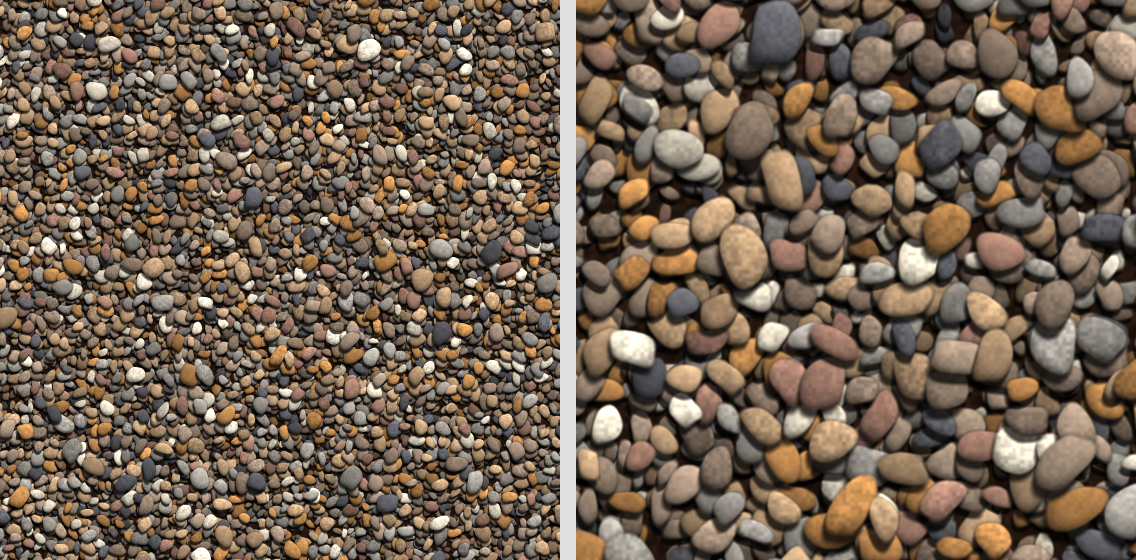
Left: the whole. Right: its middle third, enlarged.
Give the GLSL for this texture, as a WebGL 1 fragment shader.

```glsl
precision highp float;
// Sunlit bed of mixed river pebbles, piled in layers with hard small shadows.

uniform vec2 u_resolution;

const vec3 GAP_COLOR = vec3(0.12, 0.075, 0.05);
const vec3 TAN = vec3(0.69, 0.57, 0.44);
const vec3 TAUPE = vec3(0.59, 0.51, 0.44);
const vec3 GREY = vec3(0.57, 0.55, 0.52);
const vec3 OCHRE = vec3(0.71, 0.51, 0.30);
const vec3 ROSE = vec3(0.58, 0.44, 0.38);
const vec3 CREAM = vec3(0.85, 0.81, 0.73);
const vec3 SLATE = vec3(0.34, 0.34, 0.36);
const vec3 LIGHT = vec3(0.25, 0.65, 0.72);
const vec2 SHADOW_SHIFT = vec2(-0.07, -0.20); // in cells
const float SHADOW_DEPTH = 0.74;
const float AMBIENT = 0.47;
const float DIFFUSE = 0.76;
const float SOFTNESS = 0.0011; // edge width in canvas units

vec4 hash4(vec2 p) {
  vec4 q = fract(p.xyxy * vec4(0.1031, 0.1030, 0.0973, 0.1099));
  q += dot(q, q.wzxy + 33.33);
  return fract((q.xxyz + q.yzzw) * q.zywx);
}

float noise(vec2 p) {
  vec2 i = floor(p), f = fract(p);
  f = f * f * (3.0 - 2.0 * f);
  float low = mix(hash4(i).x, hash4(i + vec2(1.0, 0.0)).x, f.x);
  float high = mix(hash4(i + vec2(0.0, 1.0)).x, hash4(i + 1.0).x, f.x);
  return mix(low, high, f.y);
}

vec3 stoneColor(float kind, float tone) {
  vec3 c = TAN;
  c = mix(c, TAUPE, step(0.24, kind));
  c = mix(c, GREY, step(0.49, kind));
  c = mix(c, OCHRE, step(0.65, kind));
  c = mix(c, ROSE, step(0.76, kind));
  c = mix(c, CREAM, step(0.84, kind));
  c = mix(c, SLATE, step(0.93, kind));
  return c * mix(0.80, 1.17, tone);
}

// Local stone coordinates: the outline lies where stoneRadius is 1.
vec2 stoneSpace(vec2 p, mat2 turn, vec2 axes, vec2 phase) {
  vec2 q = turn * p / axes;
  return q + 0.11 * sin(q.yx * 2.4 + phase);
}

float stoneRadius(vec2 q, float squareness) {
  vec2 a = pow(abs(q) + 0.0001, vec2(squareness));
  return pow(a.x + a.y, 1.0 / squareness);
}

// Paints one grid of stones over the color; rows go upward so that
// each stone shades those below it.
void pebbleLayer(vec2 uv, float grid, float density, float brightness,
                 float seed, float edge, inout vec3 color) {
  vec2 p = uv * grid;
  vec2 cell = floor(p);
  float grain = noise(uv * 420.0 + seed) * 0.6 + noise(uv * 170.0 - seed) * 0.4;
  for (int j = -1; j <= 1; j++) {
    for (int i = -1; i <= 1; i++) {
      vec2 id = cell + vec2(float(i), float(j));
      vec4 place = hash4(id + seed);
      vec4 form = hash4(id + seed + 71.7);
      vec4 look = hash4(id + seed + 153.3);
      vec2 offset = p - id - 0.5 - 0.64 * (place.xy - 0.5);
      if (place.z > density || dot(offset, offset) > 1.2) continue;

      // Outline
      float angle = 6.2832 * form.x;
      float s = sin(angle), c = cos(angle);
      mat2 turn = mat2(c, -s, s, c);
      float size = mix(0.40, 0.66, form.y);
      vec2 axes = size * vec2(1.0, mix(0.52, 0.92, form.z));
      float squareness = mix(1.9, 3.1, form.w * form.w);
      vec2 phase = 6.2832 * look.zw;
      vec2 q = stoneSpace(offset, turn, axes, phase);
      float r = stoneRadius(q, squareness);
      vec2 shadowPoint = stoneSpace(offset - SHADOW_SHIFT, turn, axes, phase);
      float shadow = 1.0 - smoothstep(0.82, 1.14, stoneRadius(shadowPoint, squareness));
      float contact = 1.0 - smoothstep(0.95, 1.2, r);
      color *= (1.0 - SHADOW_DEPTH * shadow) * (1.0 - 0.28 * contact);

      // Rounded shading with mineral grain
      vec2 slope = 0.82 * (q * min(r, 1.0)) * turn;
      vec3 normal = vec3(slope, sqrt(1.0 - min(dot(slope, slope), 0.92)));
      float lit = AMBIENT + DIFFUSE * max(dot(normal, LIGHT), 0.0);
      float mottle = 1.0 + (grain - 0.5) * mix(0.16, 0.50, place.w);
      vec3 stone = stoneColor(look.x, look.y) * lit * mottle * brightness;
      float width = edge * grid / axes.y;
      float cover = 1.0 - smoothstep(1.0 - width, 1.0 + width, r);
      color = mix(color, stone, cover);
    }
  }
}

void main() {
  float shortSide = min(u_resolution.x, u_resolution.y);
  vec2 uv = gl_FragCoord.xy / shortSide;
  float edge = max(SOFTNESS, 0.6 / shortSide);
  vec3 color = GAP_COLOR * (0.7 + 0.8 * noise(uv * 300.0));

  // From buried grit to large stones on top
  pebbleLayer(uv, 66.0, 1.00, 0.74, 11.0, edge, color);
  pebbleLayer(uv, 50.0, 0.85, 0.94, 237.0, edge, color);
  pebbleLayer(uv + 0.013, 43.0, 0.66, 1.04, 419.0, edge, color);
  pebbleLayer(uv + 0.007, 31.0, 0.12, 1.06, 683.0, edge, color);

  gl_FragColor = vec4(clamp(color, 0.0, 1.0), 1.0);
}
```
